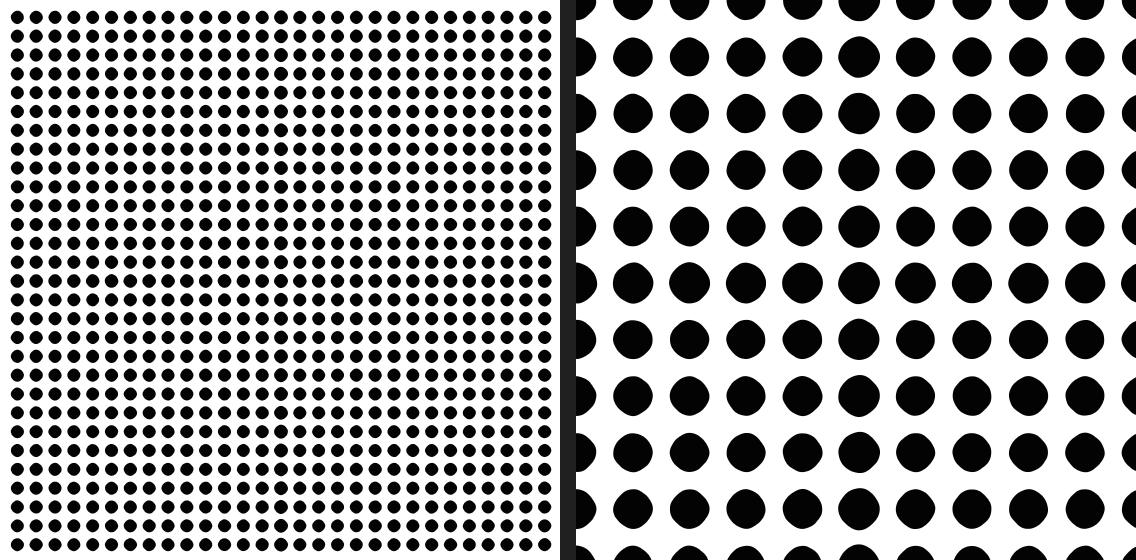
Left: the whole. Right: its middle third, enlarged.
This pattern is drawn by a WebGL 2 fragment shader. Its source:

```glsl
#version 300 es
precision highp float;
// A 29 by 29 grid of black, slightly uneven, hand-cut round dots on white.

#define DOTS 29.0
#define PITCH 0.03363
#define GRID_CENTRE vec2(0.5018, 0.4982)
#define RADIUS 0.01145
#define AXIS_GROWTH vec2(0.06, 0.035)
#define CORNERS 0.022
#define SIZE_JITTER 0.025
#define ROUGHNESS 0.035
#define INK vec3(0.01)
#define PAPER vec3(1.0)

uniform vec2 u_resolution;
out vec4 fragColor;

float hash(vec2 p) {
    vec3 q = fract(vec3(p.xyx) * 0.1031);
    q += dot(q, q.yzx + 33.33);
    return fract((q.x + q.y) * q.z);
}

// Dot product of a random unit gradient with the offset from its corner.
float cornerSlope(vec2 corner, vec2 offset) {
    float angle = 6.28319 * hash(corner);
    return dot(vec2(cos(angle), sin(angle)), offset);
}

float gradientNoise(vec2 p) {
    vec2 i = floor(p);
    vec2 f = p - i;
    vec2 fade = f * f * f * (f * (f * 6.0 - 15.0) + 10.0);
    vec2 e = vec2(1.0, 0.0);
    float low = mix(cornerSlope(i, f), cornerSlope(i + e.xy, f - e.xy), fade.x);
    float high = mix(cornerSlope(i + e.yx, f - e.yx), cornerSlope(i + e.xx, f - e.xx), fade.x);
    return mix(low, high, fade.y);
}

// Signed distance, in canvas units, to the outline of one dot.
float dotDistance(vec2 p, vec2 cell) {
    // Width varies by column, height by row; the central lines are heavier.
    vec2 jitter = vec2(hash(vec2(cell.x + 50.0, 7.0)), hash(vec2(cell.y + 50.0, 19.0)));
    vec2 stretch = 1.0 + SIZE_JITTER * (jitter - 0.5);
    float growth = cell.x == 0.0 ? AXIS_GROWTH.x : 0.0;
    growth = max(growth, cell.y == 0.0 ? AXIS_GROWTH.y : 0.0);
    p /= stretch;

    // Soft corners on the axes plus a rough, cut edge.
    vec2 direction = p / max(length(p), 1e-6);
    float c = direction.x * direction.x - direction.y * direction.y;
    float fourfold = 2.0 * c * c - 1.0;
    float rough = gradientNoise(direction * 1.8 + (cell + 40.0) * 7.37);
    float outline = RADIUS * (1.0 + growth + CORNERS * fourfold + ROUGHNESS * rough);
    return length(p) - outline;
}

void main() {
    float side = min(u_resolution.x, u_resolution.y);
    vec2 uv = (gl_FragCoord.xy - 0.5 * (u_resolution - side)) / side;

    // Nearest dot, clamped so that the margins stay empty.
    vec2 grid = (uv - GRID_CENTRE) / PITCH;
    float lastCell = 0.5 * (DOTS - 1.0);
    vec2 cell = clamp(floor(grid + 0.5), -lastCell, lastCell);

    float d = dotDistance((grid - cell) * PITCH, cell);
    float coverage = clamp(0.5 - d * side, 0.0, 1.0);
    fragColor = vec4(mix(PAPER, INK, coverage), 1.0);
}
```
